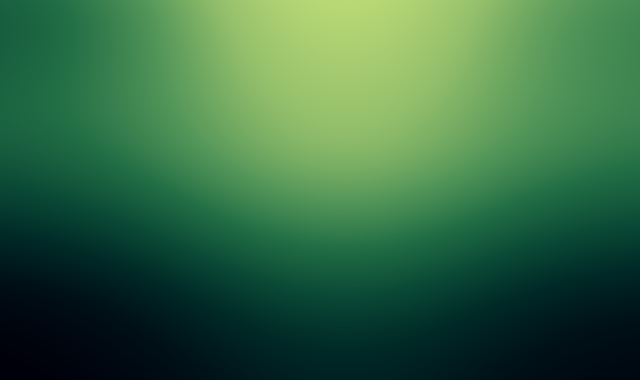
This background is drawn by a WebGL 2 fragment shader. Its source:

```glsl
#version 300 es
precision highp float;
// Soft lime glow from the top edge, fading through green into near-black teal.

uniform vec2 u_resolution;
out vec4 fragColor;

// Colour ramp, dark to bright, one entry per tone level
const int LAST_TONE = 7;
const vec3 RAMP[8] = vec3[8](
  vec3(0.00, 0.00, 0.04),
  vec3(0.00, 0.06, 0.09),
  vec3(0.00, 0.16, 0.15),
  vec3(0.04, 0.29, 0.21),
  vec3(0.13, 0.43, 0.27),
  vec3(0.33, 0.59, 0.35),
  vec3(0.58, 0.75, 0.42),
  vec3(0.73, 0.85, 0.46)
);

// Glow axis and its falloff towards each side (in canvas widths)
const float AXIS_X = 0.54;
const float LEFT_WIDTH = 0.36;
const float RIGHT_WIDTH = 0.30;
const float LEFT_DROP = 3.75;
const float RIGHT_DROP = 2.50;

// Fade down the axis (in canvas heights from the top)
const float LINEAR_FADE = 3.0;
const float DEEP_FADE = 2.3;
const float DEEP_START = 0.35;

// How far the side falloff weakens with depth
const float UPPER_EASE = 0.31;
const float LOWER_EASE = 0.13;

float axisTone(float depth) {
  return float(LAST_TONE) - LINEAR_FADE * depth
       - DEEP_FADE * smoothstep(DEEP_START, 1.0, depth);
}

float sideDrop(float x) {
  float offset = x - AXIS_X;
  bool isLeft = offset < 0.0;
  float reach = offset / (isLeft ? LEFT_WIDTH : RIGHT_WIDTH);
  return (isLeft ? LEFT_DROP : RIGHT_DROP) * (1.0 - exp(-reach * reach));
}

float sideStrength(float depth) {
  return 1.0 - UPPER_EASE * smoothstep(0.0, 0.35, depth)
             - LOWER_EASE * smoothstep(0.75, 1.0, depth);
}

vec3 rampColor(float tone) {
  vec3 color = RAMP[0];
  for (int i = 0; i < LAST_TONE; i++) {
    color = mix(color, RAMP[i + 1], clamp(tone - float(i), 0.0, 1.0));
  }
  return color;
}

void main() {
  vec2 uv = gl_FragCoord.xy / u_resolution;
  float depth = 1.0 - uv.y;
  float tone = axisTone(depth) - sideDrop(uv.x) * sideStrength(depth);
  fragColor = vec4(rampColor(tone), 1.0);
}
```
